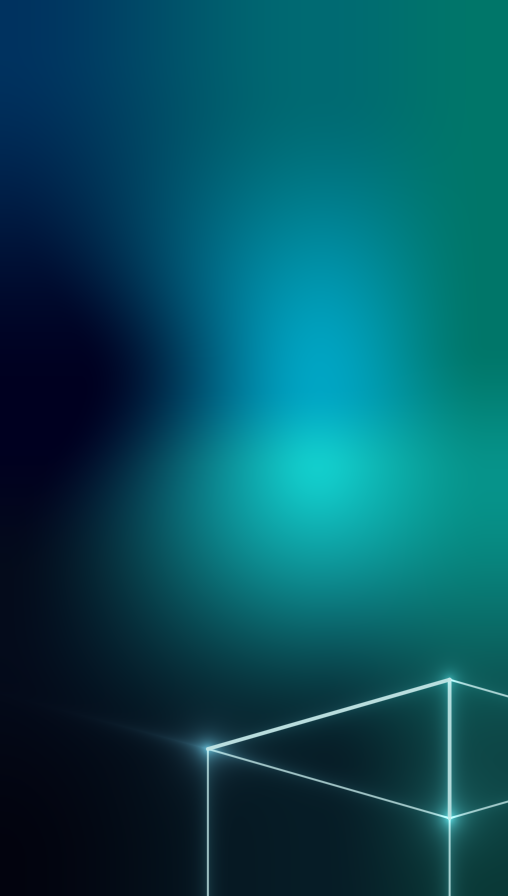
Give the GLSL for this background, as a WebGL 1 fragment shader.

```glsl
precision highp float;
// Soft aurora over a dark floor, with the glowing wireframe of a box below.
// Three vertical colour ramps (left, core, right) are blended across the width;
// the box edges are distance-to-segment lines with exponential halos.

uniform vec2 u_resolution;

const float ASPECT = 0.5664;              // layout width over height

// Left ramp, top to bottom
const vec3 LEFT_BLUE  = vec3(0.000, 0.196, 0.372);
const vec3 LEFT_NAVY  = vec3(0.000, 0.000, 0.125);
const vec3 LEFT_SLATE = vec3(0.014, 0.043, 0.106);
const vec3 LEFT_BLACK = vec3(0.008, 0.012, 0.055);
// Core ramp
const vec3 CORE_TOP   = vec3(0.000, 0.416, 0.447);
const vec3 CORE_CYAN  = vec3(0.000, 0.645, 0.765);
const vec3 CORE_TEAL  = vec3(0.063, 0.755, 0.760);
const vec3 CORE_DARK  = vec3(0.024, 0.110, 0.148);
// Right ramp
const vec3 RIGHT_GREEN = vec3(0.000, 0.463, 0.412);
const vec3 RIGHT_TEAL  = vec3(0.024, 0.576, 0.541);
const vec3 RIGHT_DEEP  = vec3(0.050, 0.270, 0.270);
const vec3 RIGHT_FLOOR = vec3(0.036, 0.220, 0.212);

const float CORE_X = 0.63;                // brightest column, in widths
const vec2  HOT_SPOT = vec2(0.352, 0.477);

// Box, in canvas heights
const vec2  CORNER = vec2(0.2318, 0.1641); // left top corner
const float SPAN   = 0.2695;               // width of the left face
const float SLOPE  = 0.287;                // perspective slope of the edges
const float THIN   = 0.0011;
const float THICK  = 0.0021;
const float HALO   = 0.0085;
const vec3  LINE_COLOR = vec3(0.76, 0.90, 0.90);
const vec3  HALO_COLOR = vec3(0.30, 0.58, 0.60);
const vec3  FLARE_COLOR = vec3(0.34, 0.55, 0.62);

// Eases from one colour to the next while descending from high to low
vec3 descend(vec3 from, vec3 to, float high, float low, float y) {
  return mix(from, to, 1.0 - smoothstep(low, high, y));
}

vec3 aurora(vec2 uv) {
  float y = uv.y;
  vec3 left = descend(LEFT_BLUE, LEFT_NAVY, 0.95, 0.557, y);
  left = descend(left, LEFT_SLATE, 0.52, 0.35, y);
  left = descend(left, LEFT_BLACK, 0.30, 0.04, y);

  vec3 core = descend(CORE_TOP, CORE_CYAN, 0.90, 0.57, y);
  core = descend(core, CORE_TEAL, 0.57, 0.475, y);
  core = descend(core, CORE_DARK, 0.485, 0.14, y);

  vec3 right = descend(RIGHT_GREEN, RIGHT_TEAL, 0.62, 0.466, y);
  right = descend(right, RIGHT_DEEP, 0.466, 0.14, y);
  right = descend(right, RIGHT_FLOOR, 0.14, 0.0, y);

  // The navy pool pushes the start of the left blend inward
  float pool = (y - 0.58) / 0.12;
  float start = 0.16 * exp(-pool * pool);
  vec3 color = mix(left, core, smoothstep(start, CORE_X, uv.x));
  return mix(color, right, smoothstep(CORE_X, 0.96, uv.x));
}

float segmentDistance(vec2 p, vec2 a, vec2 b) {
  vec2 ab = b - a;
  return length(p - a - ab * clamp(dot(p - a, ab) / dot(ab, ab), 0.0, 1.0));
}

// Lays one luminous edge over the colour
void drawEdge(inout vec3 color, vec2 p, vec2 a, vec2 b,
              float halfWidth, float opacity, float halo) {
  float d = segmentDistance(p, a, b);
  float soft = 0.75 / u_resolution.y;
  float line = 1.0 - smoothstep(halfWidth - soft, halfWidth + soft, d);
  color += HALO_COLOR * halo * exp(-d / HALO);
  color = mix(color, LINE_COLOR, line * opacity);
}

// Point glow with a slanted streak through it
float flare(vec2 q) {
  vec2 axis = normalize(vec2(-1.0, 0.266));
  float along = dot(q, axis);
  float across = abs(dot(q, vec2(-axis.y, axis.x)));
  float streak = exp(-abs(along) / 0.065 - across / 0.008);
  return 0.32 * streak + 0.40 * exp(-length(q) / 0.019);
}

void main() {
  vec2 uv = gl_FragCoord.xy / u_resolution;
  vec2 p = uv * vec2(ASPECT, 1.0);
  vec3 color = aurora(uv);

  // Glows
  vec2 hot = p - HOT_SPOT;
  color += vec3(0.01, 0.05, 0.04) * exp(-dot(hot, hot) / 0.0025);
  vec2 upper = CORNER + SPAN * vec2(1.0, SLOPE);
  vec2 lower = CORNER + SPAN * vec2(1.0, -SLOPE);
  color += FLARE_COLOR * flare(p - CORNER);
  color += HALO_COLOR * 0.30 * exp(-length(p - lower) / 0.022);

  // Box edges
  vec2 down = vec2(0.0, -0.4);
  vec2 away = vec2(0.2, -0.2 * SLOPE);
  drawEdge(color, p, CORNER, CORNER + down, THIN, 0.80, 0.22);
  drawEdge(color, p, CORNER, lower, THIN, 0.80, 0.10);
  drawEdge(color, p, lower, lower + away * vec2(1.0, -1.0), THIN, 0.80, 0.10);
  drawEdge(color, p, upper, upper + away, THIN, 0.85, 0.10);
  drawEdge(color, p, lower, lower + down, THIN, 0.85, 0.30);
  drawEdge(color, p, upper, lower, THICK, 0.90, 0.38);
  drawEdge(color, p, CORNER, upper, THICK, 0.95, 0.16);

  gl_FragColor = vec4(clamp(color, 0.0, 1.0), 1.0);
}
```
